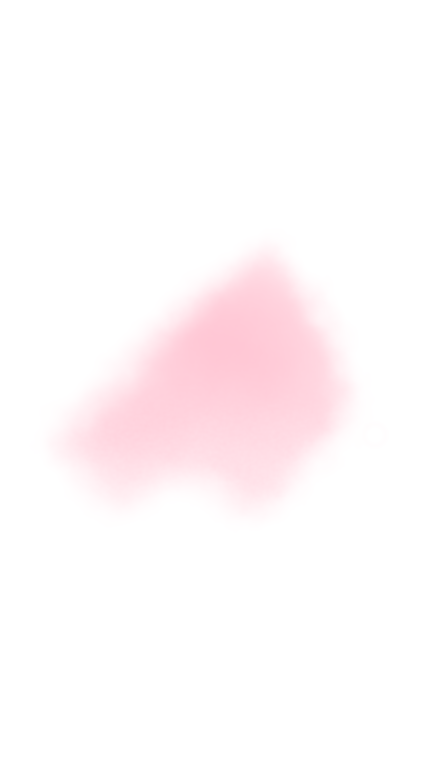
A Shadertoy shader for this background:

```glsl
// A soft pink watercolour stain on white paper.
// Rounded half planes outline the stain; gradient noise frays several translucent
// washes, while broad pools of pigment and fine grain vary their strength.

const vec3 PAPER = vec3(1.0);
const vec3 PIGMENT = vec3(1.0, 0.775, 0.83);

vec2 hashGradient(vec2 cell) {
    vec3 h = fract(cell.xyx * vec3(0.1031, 0.103, 0.0973));
    h += dot(h, h.yzx + 33.33);
    float angle = 6.2832 * fract((h.x + h.y) * h.z);
    return vec2(cos(angle), sin(angle));
}

float gradientNoise(vec2 p) {
    vec2 cell = floor(p), f = fract(p);
    vec2 blend = f * f * f * (f * (f * 6.0 - 15.0) + 10.0);
    vec2 e = vec2(0.0, 1.0);
    float a = dot(hashGradient(cell), f);
    float b = dot(hashGradient(cell + e.yx), f - e.yx);
    float c = dot(hashGradient(cell + e.xy), f - e.xy);
    float d = dot(hashGradient(cell + e.yy), f - e.yy);
    return mix(mix(a, b, blend.x), mix(c, d, blend.x), blend.y);
}

float fbm(vec2 p, int octaves) {
    float sum = 0.0, amplitude = 0.5;
    for (int i = 0; i < octaves; i++) {
        sum += amplitude * gradientNoise(p);
        p = mat2(1.6, 1.2, -1.2, 1.6) * p + 17.3;
        amplitude *= 0.5;
    }
    return sum;
}

float smoothMax(float a, float b, float radius) {
    float h = max(radius - abs(a - b), 0.0) / radius;
    return max(a, b) + 0.25 * radius * h * h;
}

float halfPlane(vec2 p, float degrees, float reach) {
    float angle = radians(degrees);
    return dot(p, vec2(cos(angle), sin(angle))) - reach;
}

// Signed distance to the stain, negative inside
float stainDistance(vec2 p) {
    const float ROUND = 0.035;
    float d = halfPlane(p, 136.0, 0.247);
    d = smoothMax(d, halfPlane(p, 123.0, 0.256), ROUND);
    d = smoothMax(d, halfPlane(p, 90.0, 0.39), ROUND);
    d = smoothMax(d, halfPlane(p, 31.6, 0.354), ROUND);
    d = smoothMax(d, halfPlane(p, 0.0, 0.366), ROUND);
    d = smoothMax(d, halfPlane(p, -43.6, 0.333), ROUND);
    d = smoothMax(d, halfPlane(p, -90.0, 0.328), ROUND);
    d = smoothMax(d, halfPlane(p, -134.0, 0.418), ROUND);
    d = smoothMax(d, halfPlane(p, 180.0, 0.425), ROUND);
    float notch = 0.07 - length(p - vec2(-0.06, -0.34));
    return smoothMax(d, notch, ROUND);
}

// Overlapping washes, each with its own frayed border
float washCoverage(vec2 p, float softness) {
    const int WASHES = 4;
    float sum = 0.0;
    for (int i = 0; i < WASHES; i++) {
        vec2 seed = vec2(7.1, 3.7) * float(i);
        vec2 warp = vec2(fbm(p * 9.0 + seed, 5), fbm(p * 9.0 - seed + 41.0, 5));
        float d = stainDistance(p + 0.075 * warp) + 0.012 * float(i);
        sum += smoothstep(-softness, 0.008, d);
    }
    return 1.0 - sum / float(WASHES);
}

float pool(vec2 p, vec2 center, vec2 size) {
    vec2 q = (p - center) / size;
    return exp(-dot(q, q));
}

void mainImage(out vec4 fragColor, in vec2 fragCoord) {
    vec2 p = (fragCoord - 0.5 * iResolution.xy) / iResolution.x;
    p -= vec2(-0.01, -0.014);

    // Borders are softer on the left than on the right
    float softness = mix(0.12, 0.085, smoothstep(-0.25, 0.2, p.x));
    float coverage = washCoverage(p, softness);

    // Pigment gathers in a strong core and two lighter pools
    float strength = 0.45
        + 0.52 * pool(p, vec2(0.03, 0.104), vec2(0.24, 0.2))
        + 0.22 * pool(p, vec2(-0.2, -0.09), vec2(0.14, 0.1))
        + 0.1 * pool(p, vec2(0.2, -0.04), vec2(0.13, 0.14));
    strength += 0.1 * fbm(p * 7.0 + 9.0, 4);

    // Paper grain shows in the lower half
    float grain = gradientNoise(p * vec2(75.0, 100.0)) + 0.5 * gradientNoise(p * 150.0);
    strength += grain * mix(0.012, 0.05, smoothstep(0.06, -0.12, p.y));

    // Faint dried droplet beyond the right border
    float ring = abs(length(p - vec2(0.378, -0.104)) - 0.025);
    float droplet = 0.035 * smoothstep(0.012, 0.0, ring);

    float density = clamp(coverage * strength + droplet * (1.0 - coverage), 0.0, 1.0);
    fragColor = vec4(mix(PAPER, PIGMENT, density), 1.0);
}
```
